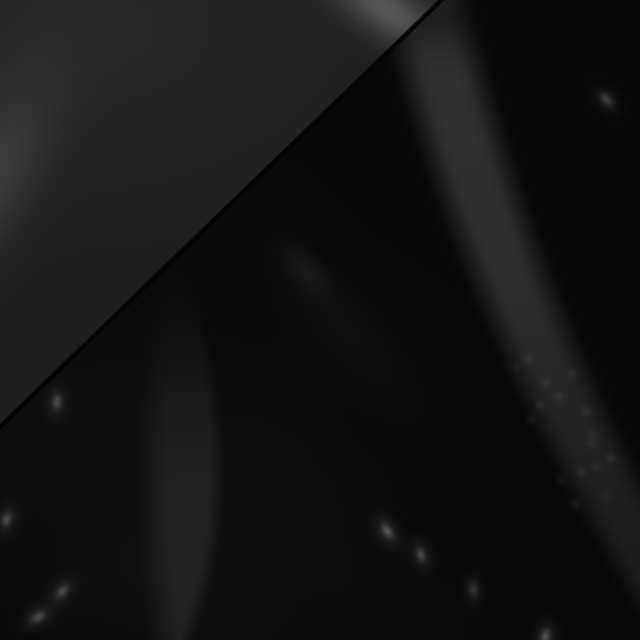
This background is drawn by a Shadertoy shader. Its source:

```glsl
// Dark studio backdrop: a slanted grey panel over soft light beams and scattered sparks.

#define PANEL_START vec2(0.0, 0.333)
#define PANEL_END vec2(0.69, 1.0)
#define PANEL_GREY 0.118
#define SEAM_WIDTH 0.0035
#define VOID_GREY 0.026
#define MIST_GREY 0.030
#define BEAM_GREY 0.165
#define COLUMN_GREY 0.080
#define SPARK_GREY 0.30
#define DUST_GREY 0.065
#define DUST_COUNT 16

float hash(float n) {
    return fract(sin(n * 127.1) * 43758.55);
}

vec2 gradient(vec2 cell) {
    float angle = 6.2832 * hash(dot(cell, vec2(1.0, 57.3)));
    return vec2(cos(angle), sin(angle));
}

float gradientNoise(vec2 p) {
    vec2 i = floor(p), f = fract(p);
    vec2 u = f * f * f * (f * (f * 6.0 - 15.0) + 10.0);
    vec2 e = vec2(0.0, 1.0);
    float low = mix(dot(gradient(i), f), dot(gradient(i + e.yx), f - e.yx), u.x);
    float high = mix(dot(gradient(i + e.xy), f - e.xy), dot(gradient(i + e.yy), f - e.yy), u.x);
    return mix(low, high, u.y);
}

// Elliptical Gaussian whose long axis is turned by angle
float glow(vec2 p, vec2 center, float angle, vec2 radii) {
    vec2 d = p - center;
    float c = cos(angle), s = sin(angle);
    vec2 q = vec2(c * d.x + s * d.y, c * d.y - s * d.x) / radii;
    return exp(-dot(q, q));
}

float spark(vec2 p, vec2 center, float angle) {
    return 0.7 * glow(p, center, angle, vec2(0.011, 0.007))
         + 0.3 * glow(p, center, angle, vec2(0.025, 0.016));
}

float beamCenter(float drop) {
    return 0.665 + 0.22 * drop + 0.2 * drop * drop;
}

// Wide beam curving down to the right
float rightBeam(vec2 p) {
    float drop = 1.0 - p.y;
    float side = abs(p.x - beamCenter(drop)) / mix(0.092, 0.078, drop);
    float fade = mix(1.0, 0.5, smoothstep(0.2, 0.95, drop));
    fade *= mix(0.55, 1.0, smoothstep(0.0, 0.13, drop));
    return fade * (1.0 - smoothstep(0.2, 1.0, side));
}

// Upright column, soft on the left and crisp on the right
float leftColumn(vec2 p) {
    float bow = p.y - 0.27;
    float rightEdge = 0.348 - 0.5 * bow * bow - 0.02 * smoothstep(0.15, 0.0, p.y) * 0.5;
    float leftEdge = 0.205 + 0.25 * bow * bow;
    float body = smoothstep(leftEdge, leftEdge + 0.065, p.x);
    body *= 1.0 - smoothstep(rightEdge - 0.025, rightEdge + 0.006, p.x);
    return body * (1.0 - smoothstep(0.2, 0.62, p.y));
}

// Two curved chains of sparks and one lone spark
float sparks(vec2 p) {
    float sum = 0.7 * spark(p, vec2(0.948, 0.844), -0.8);
    for (int i = 0; i < 4; i++) {
        float k = float(i);
        vec2 leftSpot = vec2(0.06 + 0.05 * sin(2.3 * k), 0.036 + k * (0.004 + 0.036 * k));
        vec2 rightSpot = vec2(0.605 + k * (0.038 + 0.0148 * k), 0.17 - k * (0.028 + 0.009 * k));
        sum += 0.8 * spark(p, leftSpot, 0.6 + 0.3 * k);
        sum += (0.75 + 0.25 * sin(2.0 * k + 1.2)) * spark(p, rightSpot, -1.0 - 0.25 * k);
    }
    return sum;
}

// Faint specks along the lower part of the wide beam
float dust(vec2 p) {
    float sum = 0.0;
    for (int i = 0; i < DUST_COUNT; i++) {
        float k = float(i);
        float drop = 0.55 + 0.25 * fract(0.618 * k + 0.1);
        float x = beamCenter(drop) + 0.16 * (hash(k + 3.0) - 0.5);
        sum += (0.4 + 0.6 * hash(k + 31.0)) * glow(p, vec2(x, 1.0 - drop), 0.0, vec2(0.007));
    }
    return sum;
}

float backdrop(vec2 p) {
    float mist = glow(p, vec2(0.25, 0.22), -0.7, vec2(0.62, 0.36));
    float grey = VOID_GREY + MIST_GREY * mist * (1.0 + 0.35 * gradientNoise(p * 5.0));
    grey += 0.022 * glow(p, vec2(0.54, 0.49), -0.85, vec2(0.16, 0.055));
    grey += 0.05 * glow(p, vec2(0.478, 0.577), -0.85, vec2(0.045, 0.022));
    grey += BEAM_GREY * rightBeam(p) + COLUMN_GREY * leftColumn(p);
    return grey + SPARK_GREY * sparks(p) + DUST_GREY * dust(p);
}

float panel(vec2 p) {
    float grey = PANEL_GREY + 0.035 * glow(p, vec2(0.15, 0.95), 0.1, vec2(0.4, 0.25));
    grey += 0.10 * glow(p, vec2(-0.01, 0.725), 1.15, vec2(0.15, 0.065));
    return grey + 0.21 * glow(p, vec2(0.605, 0.985), -0.6, vec2(0.1, 0.04));
}

void mainImage(out vec4 fragColor, in vec2 fragCoord) {
    vec2 p = fragCoord / iResolution.xy;
    vec2 along = normalize(PANEL_END - PANEL_START);
    float side = dot(p - PANEL_START, vec2(-along.y, along.x));
    float soft = 1.0 / min(iResolution.x, iResolution.y);

    // Panel over backdrop, divided by a dark seam
    float grey = mix(backdrop(p), panel(p), smoothstep(-soft, soft, side));
    float seam = 1.0 - smoothstep(SEAM_WIDTH - soft, SEAM_WIDTH + soft, abs(side));
    grey = mix(grey, 0.01, 0.95 * seam);
    fragColor = vec4(vec3(grey), 1.0);
}
```
